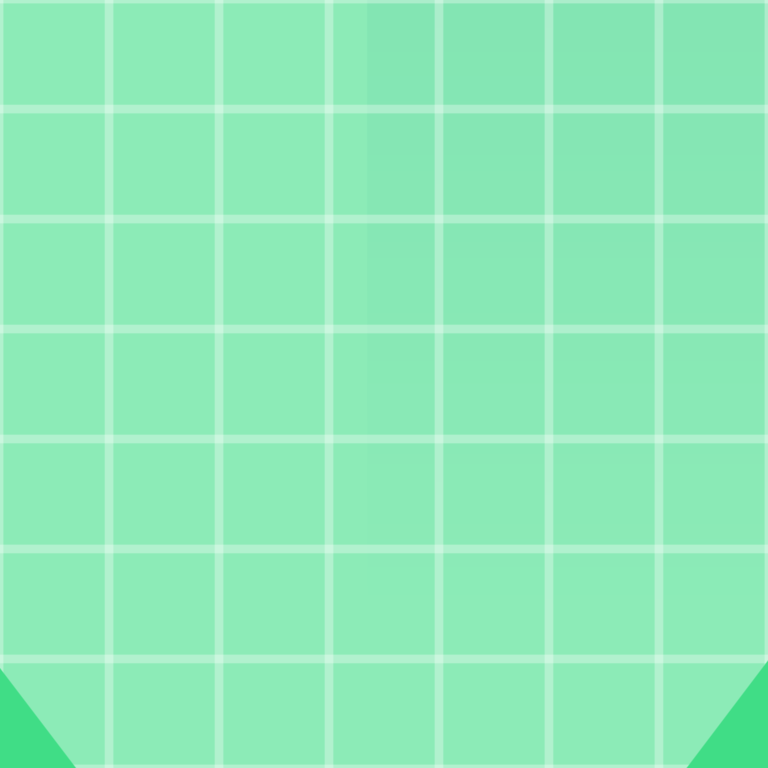
Give the GLSL for this pattern, as a Shadertoy shader.

```glsl
const float PITCH = 0.1432;        // grid spacing, centred on the canvas
const float LINE_WIDTH = 0.0112;
const float LINE_ALPHA = 0.32;
const float EDGE_SOFTNESS = 0.0025;
const float SHADE_START_X = 0.478; // left border of the shaded side
const float SHADE_BOTTOM_Y = 0.18; // height where the shade has faded out
const vec2 LEFT_CORNER = vec2(0.099, 0.130);  // width and height of each wedge
const vec2 RIGHT_CORNER = vec2(0.106, 0.140);

const vec3 MINT = vec3(0.549, 0.922, 0.718);
const vec3 SHADED_MINT = vec3(0.514, 0.898, 0.702);
const vec3 LINE_COLOR = vec3(1.0);
const vec3 CORNER_GREEN = vec3(0.250, 0.868, 0.525);

// Coverage of a shape from its signed distance, negative inside
float coverage(float dist, float softness) {
    return 1.0 - smoothstep(-0.5 * softness, 0.5 * softness, dist);
}

// Signed distance to the slanted side of a wedge at the origin
float wedgeDistance(vec2 p, vec2 size) {
    vec2 slope = 1.0 / size;
    return (dot(p, slope) - 1.0) / length(slope);
}

// Line coverage for the vertical (x) and horizontal (y) families
vec2 gridLines(vec2 uv, float softness) {
    vec2 cell = fract((uv - 0.5) / PITCH);
    vec2 dist = abs(cell - 0.5) * PITCH - 0.5 * LINE_WIDTH;
    return vec2(coverage(dist.x, softness), coverage(dist.y, softness));
}

void mainImage(out vec4 fragColor, in vec2 fragCoord) {
    vec2 uv = fragCoord / iResolution.xy;
    float pixel = 1.0 / min(iResolution.x, iResolution.y);
    float softness = max(EDGE_SOFTNESS, 1.5 * pixel);

    // Background, shaded towards the top of the right side
    float shade = coverage(SHADE_START_X - uv.x, softness);
    shade *= clamp((uv.y - SHADE_BOTTOM_Y) / (1.0 - SHADE_BOTTOM_Y), 0.0, 1.0);
    vec3 color = mix(MINT, SHADED_MINT, shade);

    // Translucent lines, brighter where they cross
    vec2 lines = LINE_ALPHA * gridLines(uv, softness);
    color = mix(color, LINE_COLOR, lines.x);
    color = mix(color, LINE_COLOR, lines.y);

    // Solid wedges in the lower corners
    float leftWedge = wedgeDistance(uv, LEFT_CORNER);
    float rightWedge = wedgeDistance(vec2(1.0 - uv.x, uv.y), RIGHT_CORNER);
    color = mix(color, CORNER_GREEN, coverage(min(leftWedge, rightWedge), softness));

    fragColor = vec4(color, 1.0);
}
```
